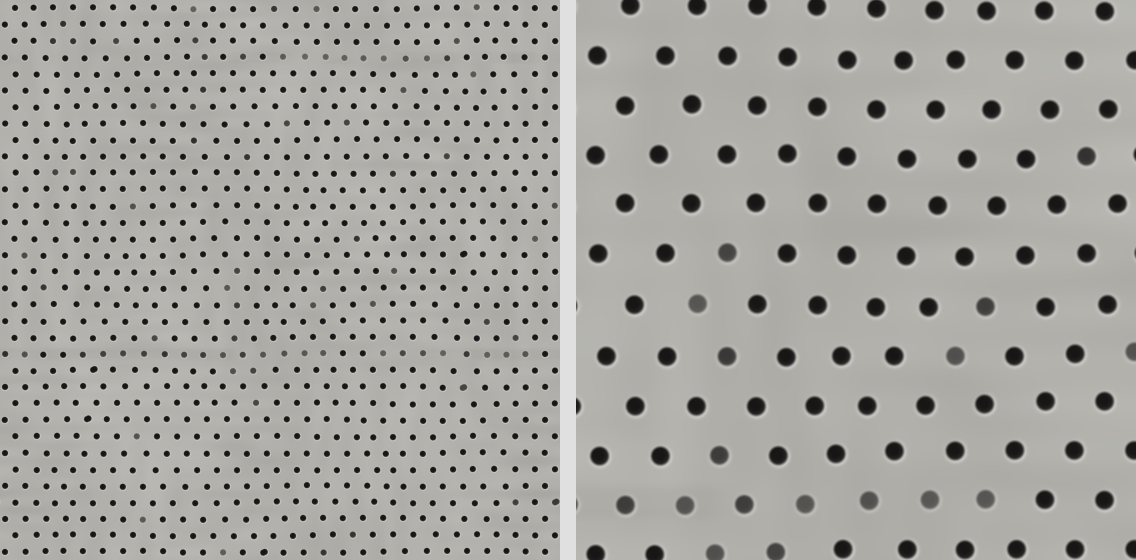
Left, the full canvas; right, a detail of the centre.
A WebGL 1 fragment shader for this texture:

```glsl
precision highp float;

uniform vec2 u_resolution;

#define GRID vec2(28.0, 34.0)
#define HOLE_RADIUS 0.0054
#define EDGE_SOFTNESS 0.0012
#define RIM_WIDTH 0.0012
#define SLIP vec2(0.20, 0.10)
#define JITTER 0.025
#define FADED_SHARE 0.05
#define DOUBLED_SHARE 0.007
#define SHEET_LIGHT vec3(0.728, 0.728, 0.708)
#define SHEET_SHADE vec3(0.655, 0.645, 0.625)
#define HOLE_COLOR vec3(0.090, 0.085, 0.083)
#define RIM_COLOR vec3(0.800, 0.800, 0.780)

const float TAU = 6.2831853;

float hash(vec2 p) {
  vec3 q = fract(p.xyx * vec3(0.1031, 0.1030, 0.0973));
  q += dot(q, q.yzx + 33.33);
  return fract((q.x + q.y) * q.z);
}

// Whole lattice index wrapped to the period, safe against rounding
vec2 wrapIndex(vec2 index, vec2 period) {
  return floor(mod(index + 0.5, period));
}

float cornerSlope(vec2 corner, vec2 offset, vec2 period, float seed) {
  float angle = TAU * hash(wrapIndex(corner, period) + seed);
  return dot(vec2(cos(angle), sin(angle)), offset);
}

// Gradient noise over the unit square, wrapping after whole periods;
// the half-cell shift keeps its lattice lines off the tile edges
float wrapNoise(vec2 uv, vec2 period, float seed) {
  vec2 p = uv * period + 0.5;
  vec2 i = floor(p);
  vec2 f = p - i;
  vec2 w = f * f * f * (f * (f * 6.0 - 15.0) + 10.0);
  vec2 e = vec2(0.0, 1.0);
  float low = mix(cornerSlope(i, f, period, seed),
                  cornerSlope(i + e.yx, f - e.yx, period, seed), w.x);
  float high = mix(cornerSlope(i + e, f - e, period, seed),
                   cornerSlope(i + 1.0, f - 1.0, period, seed), w.x);
  return mix(low, high, w.y);
}

// Two worn rows: 1 at their centre line, falling off within one row
float wornRow(float rowPos) {
  float d = min(abs(rowPos - 12.5), abs(rowPos - 30.5));
  return 1.0 - smoothstep(0.15, 0.5, d);
}

// Sheet tone: cloudy patches, streaks along rows or wavering down columns
vec3 sheetColor(vec2 uv) {
  float cloud = wrapNoise(uv, vec2(4.0, 3.0), 3.0);
  float fine = wrapNoise(uv, vec2(13.0, 11.0), 9.0);
  float across = wrapNoise(uv, vec2(9.0, 34.0), 17.0);
  vec2 bent = uv + vec2(0.015 * wrapNoise(uv, vec2(5.0, 6.0), 23.0), 0.0);
  float down = wrapNoise(bent, vec2(32.0, 7.0), 29.0);
  float region = smoothstep(-0.25, 0.25, wrapNoise(uv, vec2(3.0), 41.0));
  float bands = cos(TAU * GRID.y * uv.y) * (0.5 + fine);
  float tone = 0.57 + 0.36 * cloud + 0.22 * fine;
  tone += mix(0.5 * across - 0.12 * bands, 0.45 * down, region);
  tone -= 0.35 * wornRow(uv.y * GRID.y) * smoothstep(-0.3, 0.3, cloud + fine);
  return mix(SHEET_SHADE, SHEET_LIGHT, clamp(tone, 0.0, 1.0));
}

void main() {
  vec2 uv = gl_FragCoord.xy / u_resolution;
  float soft = max(EDGE_SOFTNESS, 0.75 / min(u_resolution.x, u_resolution.y));

  // Staggered cells, numbered so that they wrap
  vec2 p = uv * GRID;
  float row = floor(p.y);
  p.x += 0.25 + 0.5 * mod(row, 2.0);
  vec2 cell = wrapIndex(floor(p), GRID);
  vec2 cellUv = (cell + 0.5) / GRID;

  // Blocks of holes slip together, settling towards the tile sides
  vec2 slip = vec2(wrapNoise(cellUv, vec2(4.0, 5.0), 53.0),
                   wrapNoise(cellUv, vec2(3.0, 7.0), 61.0));
  float inside = 0.5 - abs(cellUv.x - 0.5);
  vec2 center = SLIP * (smoothstep(-0.12, 0.12, slip) - 0.5);
  center *= smoothstep(0.02, 0.12, inside);
  center += JITTER * (vec2(hash(cell + 71.0), hash(cell + 83.0)) - 0.5);
  vec2 toHole = (fract(p) - 0.5 - center) / GRID;
  float dist = length(toHole);

  // A few holes are punched twice
  float doubled = step(hash(cell + 97.0), DOUBLED_SHARE);
  vec2 second = toHole - doubled * vec2(0.0025, 0.0012);
  dist = min(dist, length(second));

  // Scattered holes are faded, most of all in the worn rows
  float wornPart = wornRow(row + 0.5)
      * smoothstep(-0.3, 0.05, wrapNoise(cellUv, vec2(3.0, 8.0), 101.0));
  float faded = step(hash(cell + 113.0), FADED_SHARE + 0.8 * wornPart);
  float strength = 1.0 - faded * mix(0.15, 0.5, hash(cell + 127.0));

  // Pale rim, brightest at the lower right
  float facing = dot(toHole / max(dist, 0.0001), vec2(0.6, -0.8));
  float rimDist = (dist - HOLE_RADIUS - RIM_WIDTH) / RIM_WIDTH;
  float rim = exp(-rimDist * rimDist) * (0.4 + 0.35 * facing) * strength;
  vec3 color = mix(sheetColor(uv), RIM_COLOR, clamp(rim, 0.0, 1.0));

  // Dark hole with a slightly lit lower wall
  float hole = 1.0 - smoothstep(-soft, soft, dist - HOLE_RADIUS);
  float wall = smoothstep(0.3, 1.0, dist / HOLE_RADIUS) * (0.5 + 0.5 * facing);
  color = mix(color, HOLE_COLOR + 0.07 * wall, hole * strength);

  gl_FragColor = vec4(color, 1.0);
}
```
